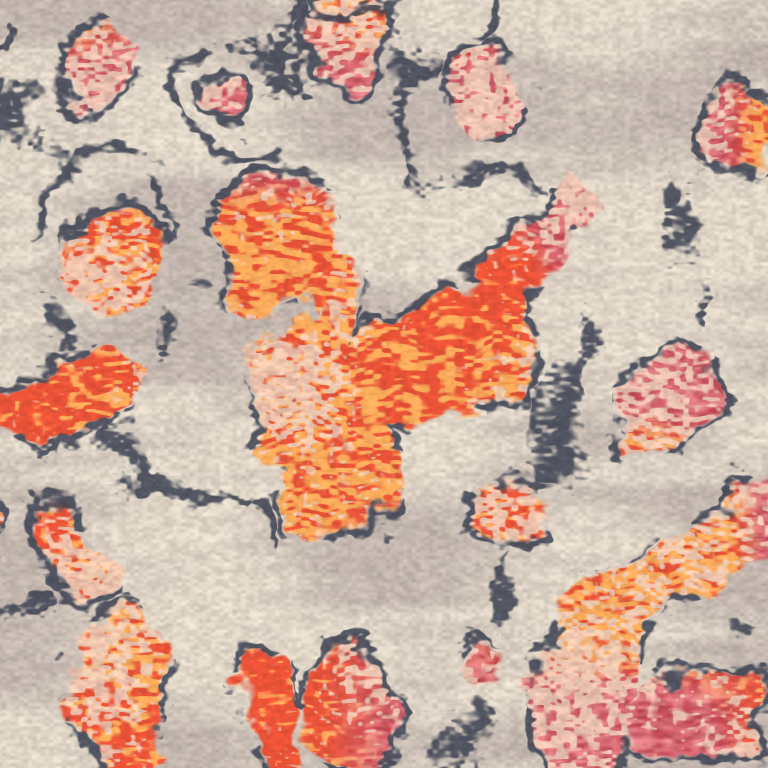
This texture is drawn by a three.js fragment shader. Its source:

```glsl
// A worn woven rug: flame and rose motifs with broken navy outlines on cream wool.
// Capsules and hashed blobs form a distance field, noise frays its edges,
// and fine stretched noise mixes the yarns knot by knot.
varying vec2 vUv;

const vec3 CREAM = vec3(0.885, 0.845, 0.785);
const vec3 STONE = vec3(0.765, 0.715, 0.685);
const vec3 NAVY = vec3(0.25, 0.27, 0.33);
const vec3 RED = vec3(0.93, 0.33, 0.22);
const vec3 AMBER = vec3(0.97, 0.66, 0.35);
const vec3 CRIMSON = vec3(0.76, 0.27, 0.33);
const vec3 PINK = vec3(0.90, 0.53, 0.55);
const vec3 FADED = vec3(0.93, 0.80, 0.72);
const vec2 HEART = vec2(0.57, 0.52);
const float GRID = 5.0;

float hash(vec2 p) {
  return fract(sin(dot(p, vec2(127.1, 311.7))) * 43758.5453);
}

float noise(vec2 p) {
  vec2 i = floor(p);
  vec2 f = fract(p);
  f = f * f * (3.0 - 2.0 * f);
  float low = mix(hash(i), hash(i + vec2(1.0, 0.0)), f.x);
  float high = mix(hash(i + vec2(0.0, 1.0)), hash(i + 1.0), f.x);
  return mix(low, high, f.y);
}

vec2 noise2(vec2 p) {
  return vec2(noise(p), noise(p + 37.3)) - 0.5;
}

float capsule(vec2 p, vec2 a, vec2 b, float radius) {
  vec2 axis = b - a;
  float t = clamp(dot(p - a, axis) / dot(axis, axis), 0.0, 1.0);
  return length(p - a - axis * t) - radius;
}

// Large branching leaf and the arch at the lower right
float mainMotif(vec2 p) {
  float d = capsule(p, vec2(0.39, 0.50), vec2(0.43, 0.37), 0.075);
  d = min(d, capsule(p, vec2(0.50, 0.50), vec2(0.61, 0.54), 0.075));
  d = min(d, capsule(p, vec2(0.64, 0.59), vec2(0.77, 0.75), 0.032));
  d = min(d, capsule(p, vec2(0.42, 0.63), vec2(0.42, 0.50), 0.025));
  d = min(d, capsule(p, vec2(0.74, -0.05), vec2(0.77, 0.19), 0.055));
  return min(d, capsule(p, vec2(0.77, 0.20), vec2(1.02, 0.33), 0.040));
}

// Scattered blobs in x, distance to the halo lines around some of them in y
vec2 scatteredMotifs(vec2 p) {
  vec2 d = vec2(1.0);
  vec2 base = floor(p * GRID);
  for (int j = -1; j <= 1; j++) {
    for (int i = -1; i <= 1; i++) {
      vec2 cell = base + vec2(float(i), float(j));
      vec2 jitter = vec2(hash(cell + 3.1), hash(cell + 8.7));
      vec2 center = (cell + 0.2 + 0.6 * jitter) / GRID;
      float kind = hash(cell + 15.3);
      float angle = 6.283 * hash(cell + 21.9);
      vec2 reach = vec2(cos(angle), sin(angle)) * 0.045 * hash(cell + 5.5);
      float radius = mix(0.032, 0.064, hash(cell + 11.2));
      if (mainMotif(center) > 0.06 && kind > 0.14) {
        if (kind > 0.8) {
          float r = length(p - center);
          d = min(d, vec2(r - 0.034, abs(r - 0.078)));
        } else {
          d.x = min(d.x, capsule(p, center - reach, center + reach + 0.001, radius));
        }
      }
    }
  }
  return d;
}

vec3 motifYarn(vec2 p, float knot, float fleck) {
  float heart = 1.0 - smoothstep(0.05, 0.15, length(p - HEART));
  float zone = noise(p * 6.0 + 4.0);
  float rosy = smoothstep(0.50, 0.68, noise(p * 3.6 + 12.0)) * (1.0 - heart);
  float golden = smoothstep(0.45, 0.78, knot + 0.7 * (zone - 0.5) - 0.15 * heart);
  vec3 dye = mix(mix(RED, AMBER, golden), mix(CRIMSON, PINK, knot), rosy);
  float wear = 0.6 * noise(p * 8.0 + 27.0) + 0.6 * fleck - 0.25 * heart;
  return mix(dye, FADED, 0.9 * smoothstep(0.54, 0.74, wear));
}

void main() {
  vec2 p = vUv;

  // Fray the drawing at motif, step and knot scale
  vec2 q = p + 0.045 * noise2(p * 9.0) + 0.034 * noise2(p * 27.0);
  q += 0.012 * noise2(p * vec2(75.0, 95.0));

  // Rows of slightly wavy knots
  vec2 row = p + 0.010 * noise2(p * 32.0);
  float knot = noise(row * vec2(85.0, 190.0));
  float fleck = noise(row * vec2(125.0, 180.0) + 61.0);
  float pile = noise(p * vec2(180.0, 230.0) + 19.0);

  vec2 scattered = scatteredMotifs(q);
  float motif = min(mainMotif(q), scattered.x);

  // Cream wool with faded grey bands
  float band = noise(p * vec2(4.0, 7.0) + 9.0) * 0.7 + noise(p * vec2(9.0, 45.0)) * 0.3;
  vec3 color = mix(CREAM, STONE, smoothstep(0.3, 0.75, band));
  color = mix(color, motifYarn(p, knot, fleck), 1.0 - smoothstep(-0.004, 0.004, motif));

  // Broken navy outlines, halos and stray contour lines
  float contour = abs(noise(q * 7.0 + 44.0) - 0.5) / 9.0;
  contour += 0.03 * smoothstep(0.42, 0.58, noise(p * 5.0 + 71.0));
  contour += 0.02 * (1.0 - smoothstep(0.0, 0.02, motif));
  float ink = min(abs(motif - 0.006), min(scattered.y, contour));
  ink += 0.010 * (fleck - 0.5) + 0.012 * smoothstep(0.50, 0.75, noise(p * 18.0 + 33.0));
  color = mix(color, NAVY, 0.88 * (1.0 - smoothstep(0.002, 0.009, ink)));

  // Light and shade of the wool pile
  color *= 1.0 + 0.13 * (pile - 0.5) + 0.09 * (knot - 0.5);
  gl_FragColor = vec4(color, 1.0);
}
```
